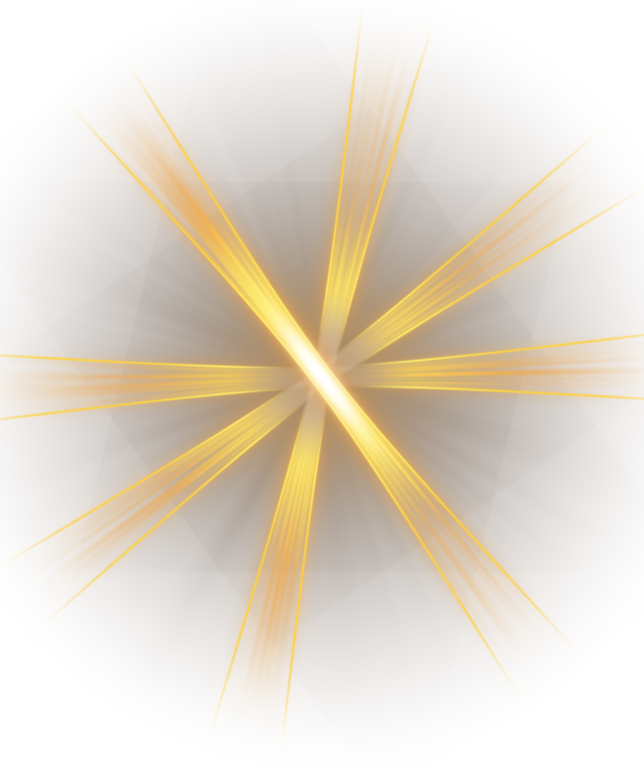
Give the GLSL for this background, as a WebGL 2 fragment shader.

```glsl
#version 300 es
precision highp float;
// Golden light beams crossing in a star over a soft grey haze on white.

#define CENTER vec2(0.0, 0.009)   // crossing point, in canvas heights
#define BEAMS 4
#define TILT 1.8                  // degrees from a haze panel to its beam
#define WAIST 0.013               // beam half width at the crossing
#define FLARE 0.094               // widening of the beam per unit length
#define PANEL vec2(0.496, 0.254)  // half size of a haze panel
#define LINE_WIDTH 0.0017
#define RAY_CONTRAST 0.10

uniform vec2 u_resolution;
out vec4 fragColor;

const float AXES[BEAMS] = float[](0.0, 34.2, 76.4, 125.5);
const float STRENGTH[BEAMS] = float[](0.48, 0.66, 0.9, 1.0);

const vec3 SMOKE = vec3(0.64, 0.60, 0.57);
const vec3 BRONZE = vec3(0.63, 0.50, 0.34);
const vec3 PALE = vec3(0.86, 0.78, 0.70);
const vec3 AMBER = vec3(0.96, 0.66, 0.27);
const vec3 GOLD = vec3(1.0, 0.82, 0.24);
const vec3 LEMON = vec3(1.0, 0.95, 0.42);

vec2 gradient(vec2 cell) {
    float h = fract(sin(dot(cell, vec2(127.1, 311.7))) * 43758.5);
    return vec2(cos(6.2832 * h), sin(6.2832 * h));
}

// Gradient noise, about -0.7 to 0.7
float noise(vec2 p) {
    vec2 i = floor(p), f = fract(p);
    vec2 s = f * f * f * (f * (f * 6.0 - 15.0) + 10.0);
    vec2 e = vec2(0.0, 1.0);
    float low = mix(dot(gradient(i), f), dot(gradient(i + e.yx), f - e.yx), s.x);
    float high = mix(dot(gradient(i + e), f - e), dot(gradient(i + 1.0), f - 1.0), s.x);
    return mix(low, high, s.y);
}

// Coordinates along and across an axis given in degrees
vec2 alongAxis(vec2 p, float degrees) {
    float a = radians(degrees);
    return vec2(dot(p, vec2(cos(a), sin(a))), dot(p, vec2(-sin(a), cos(a))));
}

float fadeOut(float a, float b, float x) {
    return 1.0 - smoothstep(a, b, x);
}

// Overlapping translucent panels with faint radial rays
vec3 haze(vec2 p, float pixel) {
    float r = length(p);
    float panels = 0.0;
    for (int i = 0; i < BEAMS; i++) {
        vec2 d = abs(alongAxis(p, AXES[i])) - PANEL;
        float reach = i == BEAMS - 1 ? 0.61 : 0.52;
        float inside = fadeOut(-pixel, pixel, max(d.x, d.y));
        panels += 0.075 * inside * fadeOut(0.08, reach, r);
    }
    float density = 0.68 * fadeOut(0.08, 0.53, r) + panels;
    vec2 direction = p / max(r, 0.001);
    float rays = noise(direction * 7.0) + 0.6 * noise(direction * 17.0 + 5.0);
    density *= 1.0 + RAY_CONTRAST * rays * smoothstep(0.05, 0.25, r);
    vec3 tint = mix(SMOKE, BRONZE, 0.85 * exp(-r * r / 0.018));
    return mix(vec3(1.0), tint, clamp(density, 0.0, 1.0));
}

// One flared beam: halo, filaments, bright body and two rim lines
vec3 addBeam(vec3 color, vec2 q, float strength, float front, float pixel) {
    float r = abs(q.x);
    float width = sqrt(WAIST * WAIST + FLARE * FLARE * r * r);
    float d = abs(q.y) - width;
    float across = q.y / width;
    float inside = fadeOut(-0.004, 0.003, d);
    float opening = mix(smoothstep(0.03, 0.13, r), 1.0, front);

    float halo = exp(-max(d, 0.0) / 0.013) * exp(-r * r / 0.045);
    color = mix(color, AMBER, 0.6 * halo * strength * opening);

    float threads = 0.65 + 1.1 * noise(vec2(across * 4.5 + 3.0, q.x * 2.0 + strength * 9.0));
    float wash = exp(-1.6 * across * across) * fadeOut(0.2, 0.47, r);
    color = mix(color, AMBER, clamp(0.75 * wash * threads * opening, 0.0, 1.0));

    vec3 bodyColor = mix(PALE, LEMON, opening);
    float body = inside * fadeOut(0.09, 0.25, r + 0.05 * (0.6 - threads));
    color = mix(color, bodyColor, body * strength * mix(0.65, 0.95, opening));

    float line = max(LINE_WIDTH, 0.8 * pixel);
    float reach = fadeOut(0.33, 0.5, r) * opening;
    float glow = 0.4 * exp(-abs(d) / 0.006) * fadeOut(0.1, 0.45, r);
    color = mix(color, AMBER, glow * opening * strength);
    vec3 rim = mix(LEMON, GOLD, smoothstep(0.1, 0.25, r));
    return mix(color, rim, 0.9 * exp(-d * d / (line * line)) * reach);
}

void main() {
    float pixel = 1.0 / u_resolution.y;
    vec2 p = (gl_FragCoord.xy - 0.5 * u_resolution) * pixel - CENTER;
    vec3 color = haze(p, pixel);

    // Beams from back to front
    vec2 q = p;
    for (int i = 0; i < BEAMS; i++) {
        q = alongAxis(p, AXES[i] + TILT);
        float front = i == BEAMS - 1 ? 1.0 : 0.0;
        color = addBeam(color, q, STRENGTH[i], front, pixel);
    }

    // White-hot core of the front beam
    vec2 core = q / vec2(0.095, 0.0135);
    float heat = exp(-pow(dot(core, core), 1.3));
    color = mix(color, vec3(1.0), heat);

    fragColor = vec4(color, 1.0);
}
```
